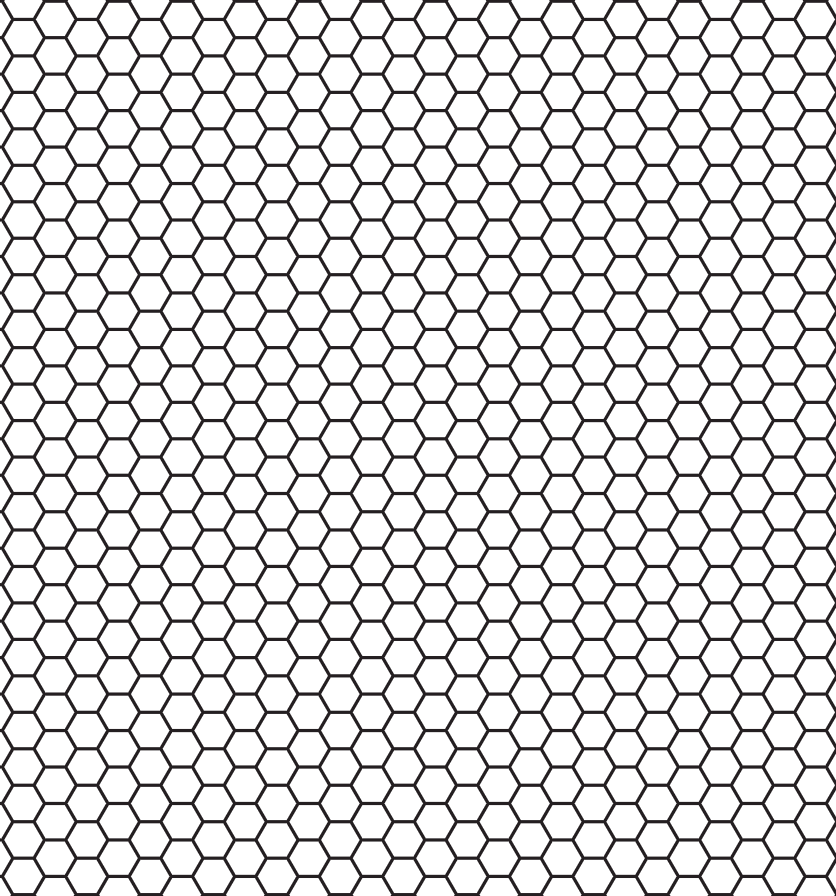
Give the GLSL for this pattern, as a Shadertoy shader.

```glsl
// Honeycomb mesh: thin dark outlines of flat-topped hexagons on white.
// Two interleaved rectangular lattices give the cell centres; the nearest
// centre yields the distance to the shared cell border.

const float SQRT3 = 1.7320508;
const vec2 LATTICE = vec2(SQRT3, 1.0);          // period, in cell heights
const vec2 REPEATS = vec2(14.136, 24.57);       // periods per canvas height
const vec2 PHASE = vec2(0.87, 0.037);           // centre offset, in periods
const float LINE_WIDTH = 0.088;                 // in cell heights
const vec3 PAPER = vec3(1.0);
const vec3 INK = vec3(0.14, 0.12, 0.13);

// Offset from the nearest point of a rectangular lattice
vec2 latticeOffset(vec2 periods, vec2 spacing) {
    return (fract(periods + 0.5) - 0.5) * spacing;
}

// Offset from the nearest hexagon centre
vec2 hexOffset(vec2 periods, vec2 spacing) {
    vec2 a = latticeOffset(periods, spacing);
    vec2 b = latticeOffset(periods + 0.5, spacing);
    return dot(a, a) < dot(b, b) ? a : b;
}

// Distance inward from the border of a flat-topped hexagon of height 1
float borderDistance(vec2 offset) {
    vec2 q = abs(offset);
    return 0.5 - max(q.y, dot(q, vec2(0.5 * SQRT3, 0.5)));
}

// Coverage of a line, smoothed over one pixel
float lineCoverage(float dist, float width, float pixel) {
    return clamp((0.5 * width - dist) / pixel + 0.5, 0.0, 1.0);
}

void mainImage(out vec4 fragColor, in vec2 fragCoord) {
    vec2 periods = fragCoord / iResolution.y * REPEATS - PHASE;
    float pixel = REPEATS.y / iResolution.y;

    float dist = borderDistance(hexOffset(periods, LATTICE));
    float ink = lineCoverage(dist, LINE_WIDTH, pixel);

    fragColor = vec4(mix(PAPER, INK, ink), 1.0);
}
```
